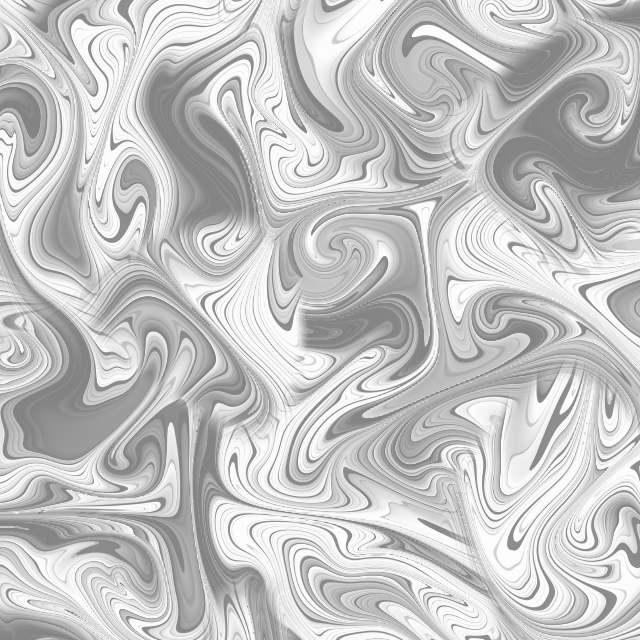
Write a WebGL 2 fragment shader that draws this pattern.

```glsl
#version 300 es
precision highp float;

// Grey marbled paper: contour ribbons of a noise field, stirred into folds
// and spirals by tracing each point back along a swirling flow.
// Two stirred sheets are blended through soft irregular seams.

uniform vec2 u_resolution;
out vec4 fragColor;

float hash(vec2 cell) {
    return fract(sin(dot(cell, vec2(127.1, 311.7))) * 43758.5);
}

vec2 randomGradient(vec2 cell) {
    float angle = 6.28318 * hash(cell);
    return vec2(cos(angle), sin(angle));
}

// Gradient noise: value in x, its two derivatives in yz.
vec3 noise(vec2 p) {
    vec2 i = floor(p), f = p - i;
    vec2 u = f * f * f * (f * (f * 6.0 - 15.0) + 10.0);
    vec2 du = 30.0 * f * f * (f * (f - 2.0) + 1.0);
    vec2 ga = randomGradient(i);
    vec2 gb = randomGradient(i + vec2(1, 0));
    vec2 gc = randomGradient(i + vec2(0, 1));
    vec2 gd = randomGradient(i + vec2(1, 1));
    float a = dot(ga, f);
    float b = dot(gb, f - vec2(1, 0));
    float c = dot(gc, f - vec2(0, 1));
    float d = dot(gd, f - vec2(1, 1));
    float twist = a - b - c + d;
    float value = a + u.x * (b - a) + u.y * (c - a) + u.x * u.y * twist;
    vec2 slope = ga + u.x * (gb - ga) + u.y * (gc - ga)
               + u.x * u.y * (ga - gb - gc + gd)
               + du * (u.yx * twist + vec2(b, c) - a);
    return vec3(value, slope);
}

// Trace a point back along the curl of the noise.
vec2 stir(vec2 p) {
    for (int i = 0; i < 24; i++) {
        vec2 slope = noise(p).yz;
        p += 0.053 * vec2(slope.y, -slope.x);
    }
    return p;
}

// Random flat bands along u: band tone in x, dark outline coverage in y.
vec2 bands(float u) {
    float width = max(length(vec2(dFdx(u), dFdy(u))), 1e-4);
    float i = floor(u), f = u - i;
    float edge = smoothstep(1.0 - min(width, 1.0), 1.0, f);
    float tone = mix(hash(vec2(i, 3.0)) + 0.6 * f, hash(vec2(i + 1.0, 3.0)), edge);
    float blur = smoothstep(0.5, 1.2, width);

    float rim = hash(vec2(floor(u + 0.5), 9.0));
    float halfLine = 0.04 + 0.12 * rim * rim;
    float outline = clamp((halfLine - min(f, 1.0 - f)) / width + 0.5, 0.0, 1.0);
    outline *= min(1.0, 2.0 * halfLine / width);
    return mix(vec2(tone, outline), vec2(0.8, 0.16), blur);
}

// One stirred sheet of ribbons, returned as a grey level.
float marble(vec2 p) {
    vec2 q = stir(p);
    float level = noise(q * 0.6 + 17.3).x + 0.12 * q.y;

    // Broad light and dark zones that follow the ribbons
    float zone = noise(vec2(level * 2.2 + 5.0, q.x * 0.6 + q.y * 0.25)).x;

    // Uneven ribbons, then hairlines inside them
    float u = level * 22.0 + 0.9 * noise(vec2(level * 13.0, q.x * 0.3 + 0.5)).x;
    vec2 ribbon = bands(u);
    vec2 hair = bands(u * 3.3 + 0.4);

    float light = 0.59 + 1.8 * zone + 0.62 * (ribbon.x - 0.8)
                + 0.2 * (hair.x - 0.8);
    float grey = mix(0.515, 0.99, clamp(light, 0.0, 1.0));
    grey = mix(grey, 0.6, 0.42 * hair.y);
    return mix(grey, 0.52, 0.92 * ribbon.y);
}

void main() {
    vec2 p = gl_FragCoord.xy / min(u_resolution.x, u_resolution.y);
    float first = marble(p * 4.1 + 2.7);
    float second = marble(p * 4.1 + vec2(31.4, 12.8));
    float seam = smoothstep(0.06, 0.18, noise(p * 2.6 + 8.2).x);
    fragColor = vec4(vec3(mix(first, second, seam)), 1.0);
}
```
